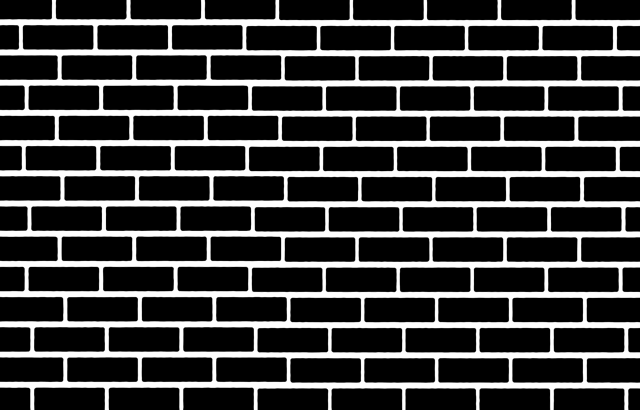
Reproduce this pattern procedurally as a Shadertoy shader.

```glsl
// Black brick wall with rounded corners, thin white joints and drifting courses.
// Lengths are fractions of the canvas height.
#define COURSE 0.07368              // height of one course
#define PITCH 0.18110               // spacing of bricks in a course
#define BRICK vec2(0.1720, 0.0592)  // size of one brick
#define ORIGIN vec2(0.2227, 0.0184) // centre of first brick, from top left
#define STAGGER 0.0803              // leftward step of odd courses
#define DRIFT 0.0069                // unit of sideways drift
#define SAG 0.0009                  // vertical slip between wall halves
#define SEAM 0.650                  // where the slip occurs
#define RADIUS 0.0055
#define SOFTNESS 0.0018
#define WEAR 0.0007
#define MORTAR 0.995

const float TAU = 6.2831853;

float hash(vec2 p) {
    p = fract(p * vec2(0.1031, 0.1137));
    p += dot(p, p.yx + 33.33);
    return fract((p.x + p.y) * p.x * 17.0);
}

float noise(vec2 p) {
    vec2 i = floor(p), f = fract(p);
    f = f * f * (3.0 - 2.0 * f);
    return mix(mix(hash(i), hash(i + vec2(1, 0)), f.x),
               mix(hash(i + vec2(0, 1)), hash(i + vec2(1, 1)), f.x), f.y);
}

float roundedBox(vec2 p, vec2 halfSize, float radius) {
    vec2 d = abs(p) - halfSize + radius;
    return length(max(d, 0.0)) + min(max(d.x, d.y), 0.0) - radius;
}

// Centre of the first brick in a course; courses drift in pairs
float courseStart(float row) {
    float pair = floor(row / 2.0);
    float steps = floor(pair / 2.0) + 2.0 * mod(pair, 2.0) + step(5.5, pair);
    return ORIGIN.x - STAGGER * mod(row, 2.0) + DRIFT * steps;
}

void mainImage(out vec4 fragColor, in vec2 fragCoord) {
    vec2 p = fragCoord / iResolution.y;
    p.y = 1.0 - p.y;

    // Locate the brick
    float row = floor((p.y - ORIGIN.y) / COURSE + 0.5);
    float start = courseStart(row);
    float column = floor((p.x - start) / PITCH + 0.5);
    vec2 centre = vec2(start + column * PITCH, ORIGIN.y + row * COURSE);

    // Small placement errors
    centre.y += SAG * (centre.x > SEAM ? 1.0 : -1.0);
    centre.x += 0.001 * cos(TAU * (centre.x - 0.63) / 1.42);

    // Slightly worn outline
    float d = roundedBox(p - centre, 0.5 * BRICK, RADIUS);
    d += WEAR * (noise(p * 130.0 + 7.0) - 0.5);

    float blur = max(SOFTNESS, 0.6 / iResolution.y);
    fragColor = vec4(vec3(MORTAR * smoothstep(-blur, blur, d)), 1.0);
}
```
